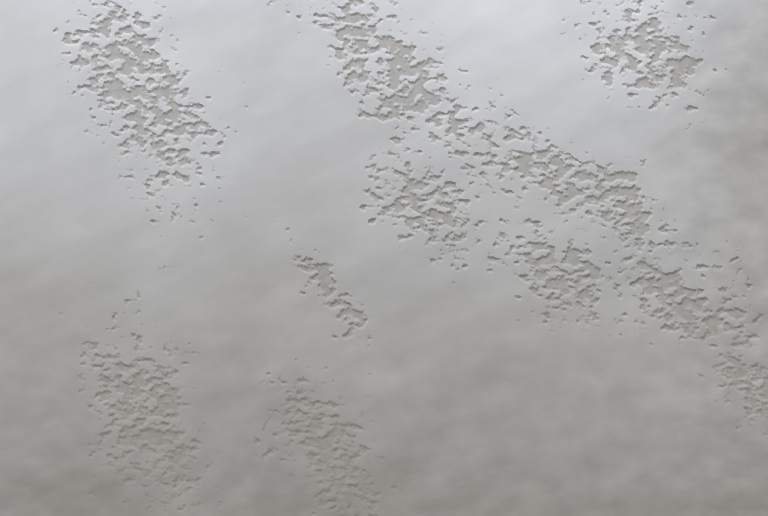
This texture is drawn by a Shadertoy shader. Its source:

```glsl
// Draws a smooth grey plaster wall with a soft sheen and diagonal trails of flaked pits.

const vec3 SHADE_GREY = vec3(0.574, 0.564, 0.548);
const vec3 SHEEN_GREY = vec3(0.812, 0.822, 0.842);
const vec3 PIT_GREY = vec3(0.565, 0.548, 0.518);

// Flaked patches: centre x, centre y, half length, half width
const int PATCH_COUNT = 11;
const vec4 PATCHES[PATCH_COUNT] = vec4[PATCH_COUNT](
    vec4(0.28, 0.82, 0.23, 0.10), vec4(0.78, 0.85, 0.32, 0.085),
    vec4(0.82, 0.60, 0.12, 0.07), vec4(1.13, 0.64, 0.27, 0.06),
    vec4(1.25, 0.90, 0.13, 0.09), vec4(1.10, 0.47, 0.15, 0.07),
    vec4(1.33, 0.42, 0.17, 0.065), vec4(0.28, 0.20, 0.18, 0.09),
    vec4(0.63, 0.13, 0.14, 0.09), vec4(0.63, 0.44, 0.13, 0.03),
    vec4(1.44, 0.26, 0.10, 0.05));

vec2 hashGradient(vec2 cell) {
    vec3 h = fract(vec3(cell.xyx) * vec3(0.1031, 0.1030, 0.0973));
    h += dot(h, h.yzx + 33.33);
    return 2.0 * fract((h.xx + h.yz) * h.zy) - 1.0;
}

float gradientNoise(vec2 p) {
    vec2 cell = floor(p);
    vec2 f = p - cell;
    vec2 blend = f * f * f * (f * (f * 6.0 - 15.0) + 10.0);
    vec2 right = vec2(1.0, 0.0);
    vec2 up = vec2(0.0, 1.0);
    float a = dot(hashGradient(cell), f);
    float b = dot(hashGradient(cell + right), f - right);
    float c = dot(hashGradient(cell + up), f - up);
    float d = dot(hashGradient(cell + 1.0), f - 1.0);
    return mix(mix(a, b, blend.x), mix(c, d, blend.x), blend.y);
}

float fbm(vec2 p, int octaves) {
    float sum = 0.0;
    float amplitude = 1.0;
    for (int i = 0; i < octaves; i++) {
        sum += amplitude * gradientNoise(p);
        p = p * 2.03 + vec2(17.3, 9.1);
        amplitude *= 0.5;
    }
    return sum;
}

vec2 rotate(vec2 p, float angle) {
    float c = cos(angle);
    float s = sin(angle);
    return vec2(c * p.x + s * p.y, c * p.y - s * p.x);
}

// One at the heart of a patch, zero on its rim, negative outside
float patchMask(vec2 p) {
    float mask = -1.0;
    for (int i = 0; i < PATCH_COUNT; i++) {
        vec4 area = PATCHES[i];
        float tilt = mix(-1.15, -0.55, smoothstep(0.3, 1.1, area.x));
        vec2 q = rotate(p - area.xy, tilt) / area.zw;
        mask = max(mask, 1.0 - length(q));
    }
    return mask;
}

// Coverage by pits: 0 on the smooth skin, 1 where it has flaked off
float pitCoverage(vec2 p, float softness) {
    vec2 warp = 0.05 * vec2(gradientNoise(p * 8.0), gradientNoise(p * 8.0 + 31.7));
    float mask = patchMask(p + warp) + 0.5 * gradientNoise(p * 7.0 + 4.2);
    float flakes = 0.5 * gradientNoise(p * vec2(20.0, 30.0));
    flakes += 0.95 * fbm(p * vec2(44.0, 68.0) + 3.7, 3);
    float level = 0.7 * min(mask, 0.55) + flakes - 0.31;
    return smoothstep(-softness, softness, level);
}

// Sheen that brightens toward the top and fades near the upper right
vec3 wallColour(vec2 p) {
    float sheen = pow(clamp(p.y, 0.0, 1.0), 1.2);
    sheen -= 0.42 * smoothstep(1.2, 1.55, p.x) * smoothstep(0.2, 0.9, p.y);
    sheen += 0.16 * fbm(p * vec2(2.5, 3.5) + 7.0, 3);
    return mix(SHADE_GREY, SHEEN_GREY, sheen);
}

// Faint trowel strokes and lumps, stronger at the right and lower edges
float trowelMarks(vec2 p) {
    float strokes = fbm(rotate(p, 0.45) * vec2(5.0, 15.0), 4);
    float lumps = fbm(p * vec2(16.0, 24.0) + 51.0, 4);
    float rough = max(smoothstep(1.1, 1.45, p.x), 0.6 * smoothstep(0.55, 0.0, p.y));
    return 0.034 * strokes + mix(0.014, 0.060, rough) * lumps;
}

void mainImage(out vec4 fragColor, in vec2 fragCoord) {
    vec2 p = fragCoord / iResolution.y;

    // Smooth skin
    vec3 wall = wallColour(p);
    vec3 colour = wall + trowelMarks(p);

    // Flaked pits, softer toward the bottom
    float focus = smoothstep(0.0, 0.6, p.y);
    float softness = mix(0.30, 0.17, focus);
    float pit = pitCoverage(p, softness);
    float grit = 0.07 * fbm(p * vec2(70.0, 100.0), 2);
    colour = mix(colour, mix(PIT_GREY, wall, 0.45) + grit, 0.85 * pit);

    // Shadow under upper rims, light on lower rims
    float relief = pitCoverage(p + vec2(-0.0015, 0.005), softness) - pit;
    float strength = mix(0.6, 1.0, focus);
    colour += strength * (0.06 * max(relief, 0.0) + 0.15 * min(relief, 0.0));

    fragColor = vec4(clamp(colour, 0.0, 1.0), 1.0);
}
```
